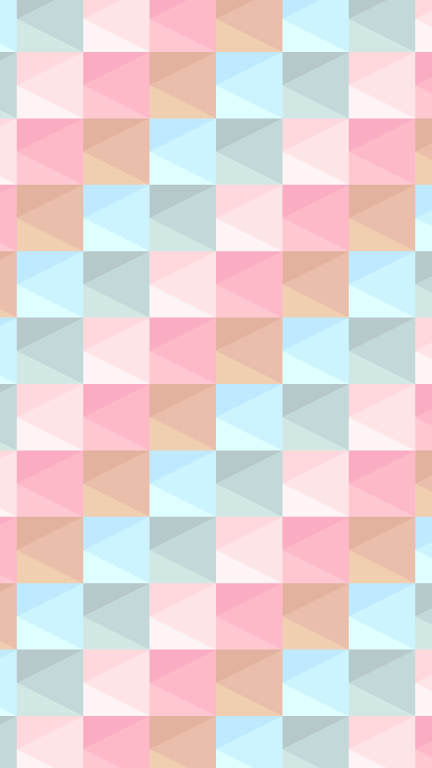
Reproduce this pattern procedurally as a WebGL 1 fragment shader.

```glsl
precision highp float;
// Pastel grid of square tiles, each folded into three tones, coloured in diagonal stripes.

uniform vec2 u_resolution;

const float TILES_ACROSS = 6.506;  // tiles over the canvas width
const float FOLD_HEIGHT = 0.5;     // height on the left side where both folds start
const float COLOUR_COUNT = 5.0;
const int SAMPLES = 4;             // antialiasing samples per axis

// Each colour has a shaded top, a plain middle and a lit bottom.
const vec3 BLUE_TOP = vec3(0.745, 0.914, 1.000);
const vec3 BLUE_MID = vec3(0.800, 0.957, 0.996);
const vec3 BLUE_LOW = vec3(0.875, 0.996, 1.000);
const vec3 GREY_TOP = vec3(0.718, 0.784, 0.792);
const vec3 GREY_MID = vec3(0.765, 0.847, 0.847);
const vec3 GREY_LOW = vec3(0.816, 0.906, 0.890);
const vec3 BLUSH_TOP = vec3(1.000, 0.847, 0.871);
const vec3 BLUSH_MID = vec3(1.000, 0.894, 0.906);
const vec3 BLUSH_LOW = vec3(0.996, 0.957, 0.965);
const vec3 PINK_TOP = vec3(0.980, 0.675, 0.765);
const vec3 PINK_MID = vec3(0.992, 0.725, 0.784);
const vec3 PINK_LOW = vec3(1.000, 0.784, 0.820);
const vec3 TAN_TOP = vec3(0.890, 0.698, 0.624);
const vec3 TAN_MID = vec3(0.918, 0.745, 0.667);
const vec3 TAN_LOW = vec3(0.941, 0.812, 0.694);

vec3 pickTone(vec3 top, vec3 mid, vec3 low, vec2 local) {
  float upperFold = mix(FOLD_HEIGHT, 1.0, local.x);
  float lowerFold = mix(FOLD_HEIGHT, 0.0, local.x);
  if (local.y > upperFold) return top;
  if (local.y < lowerFold) return low;
  return mid;
}

vec3 tileColour(vec2 p) {
  vec2 tile = floor(p);
  vec2 local = p - tile;

  // The colour sequence moves one tile left with each row down.
  float index = mod(tile.x - tile.y - 1.0 + 0.5, COLOUR_COUNT);
  if (index < 1.0) return pickTone(BLUE_TOP, BLUE_MID, BLUE_LOW, local);
  if (index < 2.0) return pickTone(GREY_TOP, GREY_MID, GREY_LOW, local);
  if (index < 3.0) return pickTone(BLUSH_TOP, BLUSH_MID, BLUSH_LOW, local);
  if (index < 4.0) return pickTone(PINK_TOP, PINK_MID, PINK_LOW, local);
  return pickTone(TAN_TOP, TAN_MID, TAN_LOW, local);
}

void main() {
  // A tile corner sits at the centre of the canvas.
  float scale = TILES_ACROSS / u_resolution.x;
  vec2 centred = gl_FragCoord.xy - 0.5 * u_resolution;

  // Average a grid of samples inside the pixel to smooth every edge.
  vec3 sum = vec3(0.0);
  for (int j = 0; j < SAMPLES; j++) {
    for (int i = 0; i < SAMPLES; i++) {
      vec2 offset = (vec2(float(i), float(j)) + 0.5) / float(SAMPLES) - 0.5;
      sum += tileColour((centred + offset) * scale);
    }
  }
  gl_FragColor = vec4(sum / float(SAMPLES * SAMPLES), 1.0);
}
```
